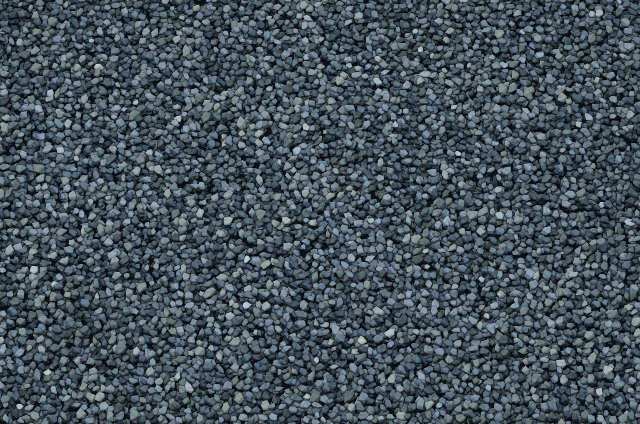
This texture is drawn by a Shadertoy shader. Its source:

```glsl
const float TAU = 6.2831853;
const int LAYERS = 4;
const int SIDES = 6;
const vec3 GAP = vec3(0.045, 0.07, 0.10);
const vec3 DARK = vec3(0.07, 0.10, 0.13);
const vec3 SLATE = vec3(0.36, 0.43, 0.47);
const vec3 PALE = vec3(0.61, 0.66, 0.69);
const vec2 LIGHT = vec2(-0.35, 0.94);

vec3 hash3(vec2 p) {
    vec3 q = fract(p.xyx * vec3(0.1031, 0.1030, 0.0973));
    q += dot(q, q.yxz + 33.33);
    return fract((q.xxy + q.yzz) * q.zyx);
}

float valueNoise(vec2 p) {
    vec2 i = floor(p), f = fract(p);
    f = f * f * (3.0 - 2.0 * f);
    float low = mix(hash3(i).x, hash3(i + vec2(1, 0)).x, f.x);
    float high = mix(hash3(i + vec2(0, 1)).x, hash3(i + vec2(1, 1)).x, f.x);
    return mix(low, high, f.y);
}

mat2 rotation(float a) {
    return mat2(cos(a), -sin(a), sin(a), cos(a));
}

// Maps a brightness to the blue-grey stone ramp
vec3 stoneRamp(float v) {
    return v < 0.36 ? mix(DARK, SLATE, max((v - 0.07) / 0.29, -0.1))
                    : mix(SLATE, PALE, (v - 0.36) / 0.25);
}

// Distance to an irregular convex polygon; also gives the nearest side's normal
float chipDistance(vec2 p, vec2 seed, out vec2 facet) {
    float d = -9.0;
    facet = vec2(0, 1);
    for (int k = 0; k < SIDES; k++) {
        vec3 h = hash3(seed + float(k) * 7.31);
        float a = (float(k) + 0.75 * h.x) * TAU / float(SIDES);
        vec2 n = vec2(cos(a), sin(a));
        float side = dot(p, n) - mix(0.78, 1.12, h.y);
        if (side > d) { d = side; facet = n; }
    }
    return d;
}

// Draws one stone and its contact shadow over the colour below
vec3 addStone(vec3 below, vec2 p, vec2 seed, float depth, float grain, float pixel) {
    vec3 shape = hash3(seed + 11.7);
    vec3 look = hash3(seed + 83.2);
    float size = mix(0.28, 0.48, shape.x) + 0.13 * smoothstep(0.93, 1.0, look.z);
    float stretch = mix(0.76, 1.0, shape.y);
    mat2 turn = rotation(shape.z * TAU);
    vec2 q = turn * p * vec2(1.0) / size;
    vec2 facet;
    float d = chipDistance(q * vec2(stretch, 1.0 / stretch), seed, facet);
    facet = facet * turn;

    // Contact shadow, heavier on the side away from the light
    float lit = dot(facet, LIGHT);
    float shadow = 1.0 - smoothstep(0.0, 0.17, d * size);
    below *= 1.0 - shadow * (0.42 - 0.25 * lit);

    // Base tone, bevelled rim, shaded side face and surface grain
    float tone = mix(0.25, 0.56, look.x) + 0.15 * smoothstep(0.88, 1.0, look.y);
    float rim = smoothstep(-0.5, 0.0, d);
    tone += rim * (0.09 * lit - 0.05);
    vec2 sideDir = normalize(vec2(look.z - 0.5, -0.45));
    tone -= 0.13 * smoothstep(0.1, 0.35, dot(p / size, sideDir) - 0.5 * look.y + 0.1);
    tone += 0.11 * (grain - 0.5);
    vec3 tint = mix(vec3(0.94, 0.985, 1.06), vec3(1.04, 1.02, 0.96), look.z);
    vec3 stone = stoneRamp(tone * depth) * tint;

    float cover = 1.0 - smoothstep(-0.6 * pixel, 0.6 * pixel, d * size);
    return mix(below, stone, cover);
}

// Scatters one jittered stone per cell
vec3 addLayer(vec3 col, vec2 p, float layer, float depth, float grain, float pixel) {
    p += layer * vec2(0.37, 0.61);
    vec2 cell = floor(p);
    for (int y = 1; y >= -1; y--) {
        for (int x = -1; x <= 1; x++) {
            vec2 id = cell + vec2(x, y);
            vec2 seed = id + layer * 157.0;
            vec2 centre = id + 0.5 + 0.7 * (hash3(seed).xy - 0.5);
            col = addStone(col, p - centre, seed, depth, grain, pixel);
        }
    }
    return col;
}

void mainImage(out vec4 fragColor, in vec2 fragCoord) {
    vec2 uv = fragCoord / iResolution.y;
    float aspect = iResolution.x / iResolution.y;

    // Stones shrink slightly towards the far edge
    float scale = 44.0 * (1.0 + 0.08 * uv.y);
    vec2 p = (uv - vec2(0.5 * aspect, 0.0)) * scale + 200.0;
    float pixel = scale / iResolution.y;
    float grain = valueNoise(p * 4.5);

    // Pile from the dark bottom layer up to the bright top one
    vec3 col = GAP;
    for (int i = 0; i < LAYERS; i++) {
        float depth = mix(0.55, 1.0, float(i) / float(LAYERS - 1));
        col = addLayer(col, p, float(i), depth, grain, pixel);
    }

    // Broad uneven lighting
    float patches = valueNoise(uv * 4.0 + 9.0);
    vec2 offCentre = uv - vec2(0.5 * aspect, 0.45);
    col *= 1.05 + 0.12 * (patches - 0.5) - 0.10 * dot(offCentre, offCentre);
    fragColor = vec4(clamp(col, 0.0, 1.0), 1.0);
}
```
